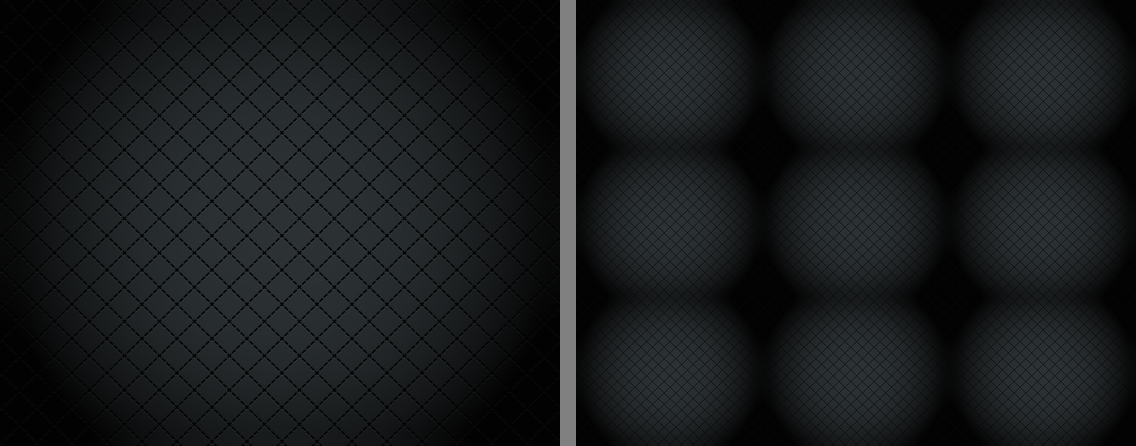
Left: one tile. Right: repeated 3 by 3.
Give the GLSL for this pattern, as a Shadertoy shader.

```glsl
// Dark quilted leather: a diagonal lattice of stitched black dashes with a faint
// lit lower rim, over a slate panel that fades radially to black at the sides.
// Whole cell counts and a fade with level slope at the borders make it tile.

const vec2  CELLS        = vec2(16.0, 13.0);       // diamonds across and down
const vec2  GRID_SHIFT   = vec2(0.055, 0.13);      // lattice offset, in cells
const float STITCHES     = 4.0;                    // dashes per diamond side
const vec2  DASH_HALF    = vec2(0.032, 0.092);     // half width and half length
const float DASH_ROUND   = 0.016;                  // corner radius of a dash
const float GROOVE_HALF  = 0.016;                  // half width of the seam line
const float GROOVE_DEPTH = 0.28;                   // darkening between dashes
const vec2  RIM_OFFSET   = vec2(0.0, 0.042);       // lit rim lies below a dash
const float FADE_POWER   = 2.5;                    // falloff of the panel light
const float BORDER_EASE  = 0.12;                   // fade flattens near borders
const vec3  SLATE        = vec3(0.172, 0.194, 0.203);
const vec3  SHADOW       = vec3(0.010, 0.009, 0.009);
const vec3  THREAD       = vec3(0.008, 0.007, 0.008);
const vec3  RIM_LIGHT    = vec3(0.032, 0.034, 0.035);

// Rotate cell coordinates so lattice lines lie on whole numbers of each axis.
vec2 toDiagonal(vec2 p) {
    return vec2(p.x + p.y, p.x - p.y);
}

// Signed distance to a row of dashes; q.x runs across it and q.y along it.
float dashDistance(vec2 q) {
    float across = q.x - round(q.x);
    float along = (fract(q.y * STITCHES + 0.5) - 0.5) / STITCHES;
    vec2 d = abs(vec2(across, along)) - DASH_HALF + DASH_ROUND;
    return length(max(d, 0.0)) + min(max(d.x, d.y), 0.0) - DASH_ROUND;
}

// Both diagonal families of dashes.
float stitchDistance(vec2 q) {
    return min(dashDistance(q), dashDistance(q.yx));
}

float grooveDistance(vec2 q) {
    vec2 d = abs(q - round(q));
    return min(d.x, d.y) - GROOVE_HALF;
}

float coverage(float d, float pixel) {
    return clamp(0.5 - d / pixel, 0.0, 1.0);
}

// Radial light, mirrored about the centre and level across the borders.
float panelLight(vec2 uv) {
    vec2 a = abs(uv * 2.0 - 1.0);
    vec2 over = max(a - 1.0 + BORDER_EASE, 0.0);
    a -= over * over / (2.0 * BORDER_EASE);
    a.y *= iResolution.y / iResolution.x;
    return max(1.0 - pow(length(a), FADE_POWER), 0.0);
}

void mainImage(out vec4 fragColor, in vec2 fragCoord) {
    vec2 uv = fragCoord / iResolution.xy;
    vec2 p = (uv - 0.5) * CELLS - GRID_SHIFT + vec2(0.5, 0.0);
    vec2 q = toDiagonal(p);
    float pixel = length(CELLS / iResolution.xy);

    // Panel
    vec3 color = mix(SHADOW, SLATE, panelLight(uv));

    // Seam, lit rim, then thread on top
    color *= 1.0 - GROOVE_DEPTH * coverage(grooveDistance(q), pixel);
    float rim = coverage(stitchDistance(toDiagonal(p + RIM_OFFSET)), pixel);
    color += RIM_LIGHT * rim;
    color = mix(color, THREAD, coverage(stitchDistance(q), pixel));

    fragColor = vec4(color, 1.0);
}
```
